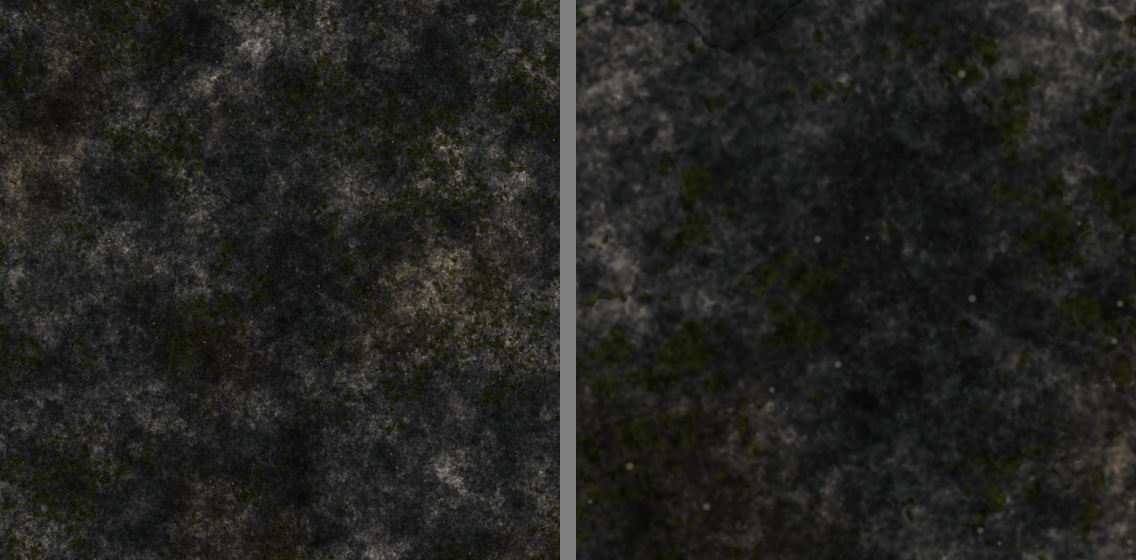
Left: the whole. Right: its middle third, enlarged.
Write a Shadertoy shader that draws this texture.

```glsl
// Dark weathered stone: mottled charcoal with pale worn patches and olive moss.
// Layered value noise sets the tone, scattered soft discs form moss and grit,
// and thin noise contours cut a few shadowed cracks.

const vec3 COOL_TINT = vec3(0.98, 1.00, 1.02);
const vec3 WARM_TINT = vec3(1.10, 1.00, 0.85);
const vec3 MOSS = vec3(0.096, 0.105, 0.032);
const vec3 GRIT = vec3(0.43, 0.41, 0.35);
const float STONE_TONE = 0.126;

float hash(vec2 p) {
    vec3 q = fract(vec3(p.xyx) * 0.1031);
    q += dot(q, q.yzx + 33.33);
    return fract((q.x + q.y) * q.z);
}

vec2 hash2(vec2 p) {
    return vec2(hash(p + 17.3), hash(p + 71.9));
}

float noise(vec2 p) {
    vec2 cell = floor(p);
    vec2 f = fract(p);
    f = f * f * (3.0 - 2.0 * f);
    float low = mix(hash(cell), hash(cell + vec2(1, 0)), f.x);
    float high = mix(hash(cell + vec2(0, 1)), hash(cell + vec2(1, 1)), f.x);
    return mix(low, high, f.y);
}

// Octave sum normalised to 0..1; a higher gain gives a rougher field.
float fbm(vec2 p, int octaves, float gain) {
    float sum = 0.0, total = 0.0, weight = 1.0;
    for (int i = 0; i < octaves; i++) {
        p = mat2(1.6, 1.2, -1.2, 1.6) * p + 13.7;
        sum += weight * noise(p);
        total += weight;
        weight *= gain;
    }
    return sum / total;
}

// Coverage of jittered discs, one per cell, present with the given density.
float spots(vec2 p, float density, float radius, float blur) {
    vec2 cell = floor(p);
    float cover = 0.0;
    for (int y = -1; y <= 1; y++) {
        for (int x = -1; x <= 1; x++) {
            vec2 id = cell + vec2(x, y);
            float size = radius * mix(0.5, 1.0, hash(id + 5.1));
            float d = length(p - id - hash2(id)) - size;
            float present = step(hash(id + 41.7), density);
            cover = max(cover, present * (1.0 - smoothstep(-blur, blur, d)));
        }
    }
    return cover;
}

// Stone brightness: faint broad shading, crumbly mottling, pale flecked patches.
float stoneTone(vec2 p, float grain) {
    float broad = fbm(p * 1.5 + 3.0, 3, 0.6) - 0.5;
    float mottle = fbm(p * 5.0 + 33.0, 6, 0.86) - 0.5;
    float patches = smoothstep(0.53, 0.66, fbm(p * 7.0 + 61.0, 6, 0.86));
    float tone = STONE_TONE * exp(0.5 * broad + 3.0 * mottle + 1.0 * grain);
    return tone * (1.0 + 0.55 * patches);
}

// Thin contour lines, kept only where a broad mask allows them.
float cracks(vec2 p) {
    float contour = abs(fbm(p * 2.5 + 90.0, 6, 0.6) - 0.5);
    float mask = smoothstep(0.62, 0.80, noise(p * 6.0 + 27.0));
    return mask * (1.0 - smoothstep(0.002, 0.014, contour));
}

// Moss clusters built from ragged discs of two sizes.
float mossCover(vec2 p) {
    float cluster = fbm(p * 4.0 + 140.0, 5, 0.70);
    float density = smoothstep(0.47, 0.70, cluster);
    vec2 ragged = vec2(fbm(p * 70.0, 2, 0.8), fbm(p * 70.0 + 50.0, 2, 0.8)) - 0.5;
    vec2 q = p + 0.010 * ragged;
    float large = spots(q * 62.0, density * 0.66, 0.56, 0.22);
    float small = spots(q * 115.0 + 9.0, density * 0.60 + 0.02, 0.55, 0.28);
    return max(large, small);
}

void mainImage(out vec4 fragColor, in vec2 fragCoord) {
    vec2 p = fragCoord / iResolution.y;
    float grain = fbm(p * 90.0 + 11.0, 2, 1.1) - 0.5;

    // Stone, warmer in broad stains and in its lighter parts
    float tone = stoneTone(p, grain) * (1.0 - 0.35 * cracks(p));
    float stain = smoothstep(0.48, 0.72, fbm(p * 2.0 + 200.0, 5, 0.6));
    float warmth = 0.60 * stain + 0.45 * smoothstep(0.11, 0.26, tone);
    vec3 color = tone * mix(COOL_TINT, WARM_TINT, min(warmth, 1.0));

    // Moss, its shade partly following the stone below
    vec3 moss = MOSS * (0.75 + 1.2 * grain + 1.8 * min(tone, 0.25));
    color = mix(color, moss, 0.88 * mossCover(p));

    // Tiny pale grit, denser on light stone, and rare larger chips
    float gritDensity = 0.006 + 0.06 * smoothstep(0.15, 0.28, tone);
    float grit = spots(p * 130.0, gritDensity, 0.28, 0.14);
    float chips = spots(p * 60.0 + 7.0, 0.003, 0.18, 0.07);
    color = mix(color, GRIT, max(0.60 * grit, 0.50 * chips));

    fragColor = vec4(color, 1.0);
}
```
